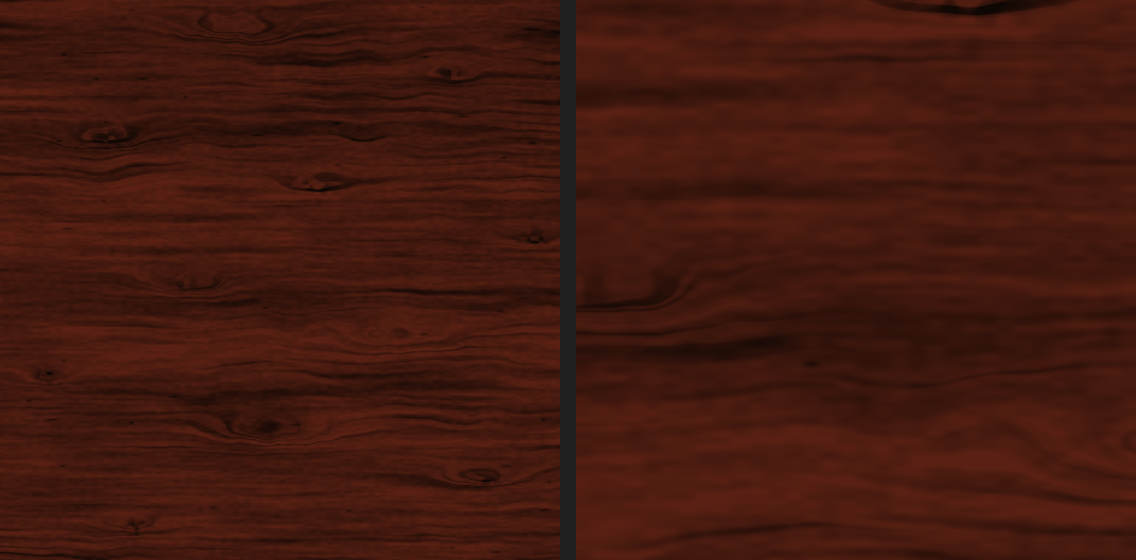
Left, the full canvas; right, a detail of the centre.
Write a Shadertoy shader that draws this texture.

```glsl
// Dark mahogany veneer with horizontal grain. A height field, bent by slow noise
// and raised around scattered knots, steers bands, fibres, growth rings and dark
// streaks; small pits and ragged knot hearts are laid on top.

#define DARK vec3(0.150, 0.058, 0.033)
#define LIGHT vec3(0.330, 0.120, 0.071)
#define BASE_TONE 0.73
#define BAND_COUNT 13.0
#define BAND_CONTRAST 0.31
#define FIBRE_CONTRAST 0.44
#define RING_CONTRAST 0.62
#define STREAK_DEPTH 0.58
#define WAVE_HEIGHT 0.024
#define KNOTS 11
#define STREAKS 26

float hash(vec2 p) {
    vec3 q = fract(p.xyx * vec3(0.1031, 0.1030, 0.0973));
    q += dot(q, q.yzx + 33.33);
    return fract((q.x + q.y) * q.z);
}

float noise(vec2 p) {
    vec2 cell = floor(p), f = fract(p);
    f = f * f * (3.0 - 2.0 * f);
    float low = mix(hash(cell), hash(cell + vec2(1, 0)), f.x);
    float high = mix(hash(cell + vec2(0, 1)), hash(cell + vec2(1, 1)), f.x);
    return mix(low, high, f.y);
}

// Alternating light and dark boards with fairly crisp joints
float bandLevel(float row) {
    return mix(mod(row, 2.0), hash(vec2(row, 71.0)), 0.65);
}

float bands(float y) {
    float row = floor(y);
    return mix(bandLevel(row), bandLevel(row + 1.0), smoothstep(0.35, 0.65, y - row));
}

// Adds the knots to the height field; returns eye shading (x) and heart darkness (y)
vec2 knots(vec2 uv, inout float height) {
    vec2 shade = vec2(0.0);
    vec2 ragged = vec2(noise(uv * 42.0), noise(uv * 42.0 + 57.0)) - 0.5;
    for (int i = 0; i < KNOTS; i++) {
        float id = float(i);
        float size = hash(vec2(id, 5.0));
        vec2 centre = vec2(fract(0.24 + id * 0.618),
                           (id + 0.3 + 0.4 * hash(vec2(id, 9.0))) / float(KNOTS));
        vec2 radius = mix(vec2(0.045, 0.012), vec2(0.100, 0.025), size);
        vec2 d = uv - centre + ragged * vec2(0.022, 0.009);
        vec2 e = d / radius;
        float eye = exp(-dot(e, e));
        height += 2.4 * radius.y * eye;
        shade.x += eye;
        // Smaller knots carry a dark broken heart
        vec2 h = d / vec2(0.026, 0.011);
        float heart = exp(-dot(h, h)) * (1.0 - smoothstep(0.4, 0.8, size));
        shade.y += heart * smoothstep(0.35, 0.65, noise(uv * vec2(90.0, 150.0)));
    }
    return shade;
}

// Long tapered dark veins following the grain
float streaks(float x, float height) {
    float sum = 0.0;
    float rough = noise(vec2(x * 16.0, height * 90.0));
    for (int i = 0; i < STREAKS; i++) {
        float id = float(i);
        float major = step(mod(id, 12.0), 0.5);
        float y = (id + hash(vec2(id, 21.0))) / float(STREAKS);
        float reach = mix(0.04 + 0.13 * hash(vec2(id, 23.0)), 0.55, major);
        float along = (x - fract(0.4 + id * 0.382)) / reach;
        float taper = exp(-along * along);
        float width = mix(0.0019, 0.0042, major) * (0.5 + rough);
        float across = (height - y) / width;
        sum += taper * exp(-across * across) * (0.4 + 0.8 * rough);
    }
    return min(sum, 1.2);
}

// Sparse short pores and specks
float pits(vec2 uv) {
    vec2 p = uv * vec2(14.0, 26.0);
    vec2 cell = floor(p);
    vec2 centre = 0.25 + 0.5 * vec2(hash(cell + 3.0), hash(cell + 17.0));
    float kind = hash(cell + 41.0);
    vec2 radius = vec2(mix(0.003, 0.013, kind * kind), 0.0022);
    vec2 d = (fract(p) - centre) / vec2(14.0, 26.0) / radius;
    return exp(-dot(d, d)) * step(0.90, hash(cell + 83.0));
}

void mainImage(out vec4 fragColor, in vec2 fragCoord) {
    vec2 uv = fragCoord / iResolution.y;

    // Height field: wavy in some zones, almost straight in others
    float wavy = smoothstep(0.35, 0.75, noise(vec2(uv.x * 1.5, uv.y * 7.0 + 4.0)));
    float wave = noise(uv * vec2(6.0, 9.0)) - 0.5
               + 0.45 * (noise(uv * vec2(17.0, 24.0)) - 0.5);
    float height = uv.y + WAVE_HEIGHT * wave * mix(0.15, 1.0, wavy);
    vec2 knot = knots(uv, height);
    height += 0.0022 * (noise(uv * vec2(38.0, 60.0)) - 0.5);

    // Boards stay straighter than the grain; broad colour drift
    float tone = BASE_TONE;
    tone += BAND_CONTRAST * (bands(mix(uv.y, height, 0.4) * BAND_COUNT) - 0.5);
    tone += 0.30 * (noise(vec2(uv.x * 1.6, height * 26.0)) - 0.5);
    tone += 0.18 * (noise(uv * vec2(8.0, 18.0) + 31.0) - 0.5);

    // Fibres, from coarse to fine
    tone += FIBRE_CONTRAST * (noise(vec2(uv.x * 4.0, height * 85.0)) - 0.5);
    tone += FIBRE_CONTRAST * (noise(vec2(uv.x * 14.0, height * 180.0)) - 0.5);
    tone += 0.30 * (noise(uv * vec2(95.0, 240.0)) - 0.5);

    // Growth rings, clearest around knots and in the wavy zones
    float ring = smoothstep(0.5, 0.85, noise(vec2(uv.x * 5.0 + 13.0, height * 125.0)));
    tone -= RING_CONTRAST * ring * min(0.35 + 0.4 * wavy + 0.8 * knot.x, 1.0);

    // Dark marks
    tone -= 0.10 * min(knot.x, 1.0) + 0.85 * min(knot.y, 1.0);
    tone -= STREAK_DEPTH * streaks(uv.x, height);
    tone -= 0.7 * pits(uv);

    fragColor = vec4(mix(DARK, LIGHT, clamp(tone, -0.5, 1.1)), 1.0);
}
```
